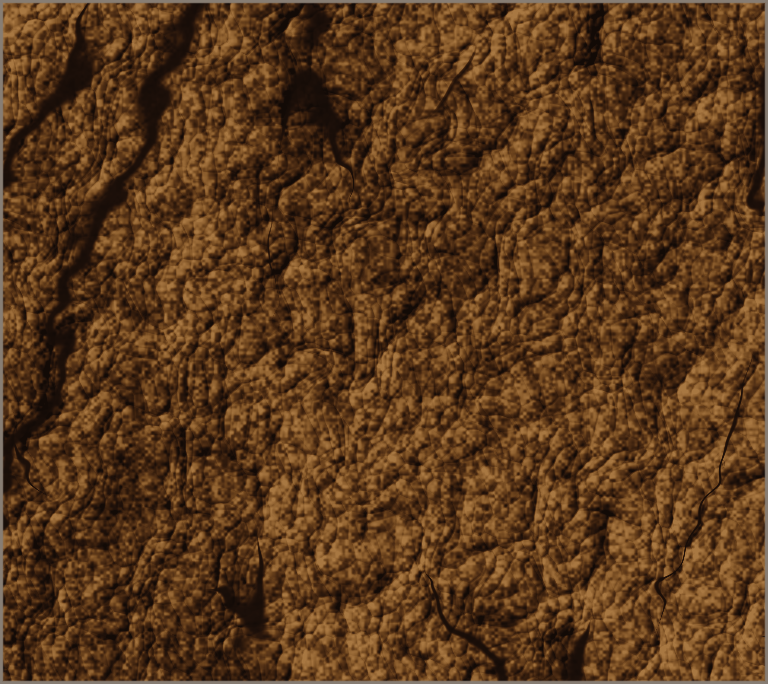
Give the GLSL for this texture, as a Shadertoy shader.

```glsl
// Dry, crumbly brown powder with clumps, fine grain and upright cracks, in a thin grey frame.

const vec3 PIT     = vec3(0.07, 0.04, 0.025);
const vec3 SHADOW  = vec3(0.13, 0.07, 0.04);
const vec3 UMBER   = vec3(0.22, 0.12, 0.05);
const vec3 EARTH   = vec3(0.31, 0.18, 0.08);
const vec3 OCHRE   = vec3(0.42, 0.26, 0.11);
const vec3 TAN     = vec3(0.55, 0.37, 0.18);
const vec3 GLINT   = vec3(0.66, 0.47, 0.26);
const vec3 FRAME   = vec3(0.53, 0.49, 0.45);

const float FRAME_WIDTH  = 0.0045;            // in canvas heights
const vec2  LIGHT_DIR    = vec2(-0.75, 0.66); // towards the light
const float LIGHT_STEP   = 0.003;
const float LIGHT_GAIN   = 1.2;
const float CAVITY_GAIN  = 2.0;
const float BROAD_GAIN   = 1.3;
const float COARSE_GRAIN = 1.6;
const float FINE_GRAIN   = 2.3;
const float CRACK_WIDTH  = 0.038;
const float VALLEY_WIDTH = 0.15;
const float CRACK_DEPTH  = 0.006;
const float BRIGHTNESS   = 0.12;

float hash(vec2 p) {
    return fract(sin(dot(p, vec2(127.1, 311.7))) * 43758.5453);
}

float noise(vec2 p) {
    vec2 i = floor(p), f = fract(p);
    f = f * f * (3.0 - 2.0 * f);
    return mix(mix(hash(i), hash(i + vec2(1, 0)), f.x),
               mix(hash(i + vec2(0, 1)), hash(i + vec2(1, 1)), f.x), f.y);
}

// Squared distance to the nearest clump centre
float clumps(vec2 p) {
    vec2 cell = floor(p), f = fract(p);
    float nearest = 2.0;
    for (int y = -1; y <= 1; y++)
    for (int x = -1; x <= 1; x++) {
        vec2 o = vec2(x, y), id = cell + o;
        vec2 d = o + vec2(hash(id), hash(id + 57.3)) - f;
        nearest = min(nearest, dot(d, d));
    }
    return nearest;
}

// x: sharp broken crack, y: soft valley around it
vec2 cracks(vec2 p) {
    vec2 result = vec2(0.0);
    for (int i = 0; i < 2; i++) {
        float k = float(i);
        vec2 q = p + vec2(p.y * (0.12 - 0.5 * k), 0.0) + 17.0 * k;
        float jag = 0.45 * noise(q * 9.0) + 0.16 * noise(q * 34.0);
        float line = abs(noise(q * vec2(4.8, 1.6) + jag) - 0.5);
        float open = smoothstep(0.42, 0.75, noise(q * vec2(5.0, 3.2) + 41.0));
        float core = 1.0 - smoothstep(0.2, 1.0, line / (CRACK_WIDTH * open + 0.001));
        float valley = open * (1.0 - smoothstep(0.0, VALLEY_WIDTH, line));
        result = max(result, vec2(core * smoothstep(0.0, 0.2, open), valley));
    }
    return result;
}

// x: height, y: cavity amount from the clump layers
vec2 relief(vec2 p) {
    vec2 warp = vec2(noise(p * 17.0), noise(p * 17.0 + 31.0)) - 0.5;
    vec2 q = (p + 0.035 * warp) * vec2(1.25, 1.0);
    vec2 sum = vec2(0.0);
    float frequency = 9.0, weight = 0.34;
    for (int i = 0; i < 3; i++) {
        float d = clumps(q * frequency + 13.0 * float(i));
        sum += weight * vec2(-d / frequency, d - 0.25);
        frequency *= 2.3;
        weight *= 1.15;
    }
    return sum;
}

vec3 soilColour(float tone) {
    vec3 c = mix(PIT, SHADOW, clamp((tone + 2.4) / 0.8, 0.0, 1.0));
    c = mix(c, UMBER, clamp((tone + 1.6) / 0.8, 0.0, 1.0));
    c = mix(c, EARTH, clamp((tone + 0.8) / 0.7, 0.0, 1.0));
    c = mix(c, OCHRE, clamp((tone + 0.1) / 0.65, 0.0, 1.0));
    c = mix(c, TAN, clamp((tone - 0.55) / 0.75, 0.0, 1.0));
    return mix(c, GLINT, clamp((tone - 1.3) / 1.1, 0.0, 1.0));
}

void mainImage(out vec4 fragColor, in vec2 fragCoord) {
    vec2 p = fragCoord / iResolution.y;
    vec2 size = iResolution.xy / iResolution.y;
    vec2 towardLight = p + LIGHT_DIR * LIGHT_STEP;

    // Light on the slopes
    vec2 here = relief(p), there = relief(towardLight);
    vec2 crack = cracks(p), crackThere = cracks(towardLight);
    float rise = here.x - there.x - CRACK_DEPTH * (crack.y - crackThere.y);
    float tone = BRIGHTNESS + LIGHT_GAIN * rise / LIGHT_STEP;

    // Hollows, broad patches and grain
    tone -= CAVITY_GAIN * here.y + 0.8 * crack.y;
    tone += BROAD_GAIN * (noise(p * vec2(4.2, 3.0) + 8.0) - 0.5);
    tone += COARSE_GRAIN * (noise(p * 115.0) - 0.5);
    tone += FINE_GRAIN * (noise(p * 215.0 + 5.0) - 0.5);
    tone = mix(tone, -2.2, 0.9 * crack.x);

    // Thin frame
    vec2 border = min(p, size - p);
    float pixel = 1.0 / iResolution.y;
    float inside = smoothstep(-pixel, pixel, min(border.x, border.y) - FRAME_WIDTH);
    fragColor = vec4(mix(FRAME, soilColour(tone), inside), 1.0);
}
```
